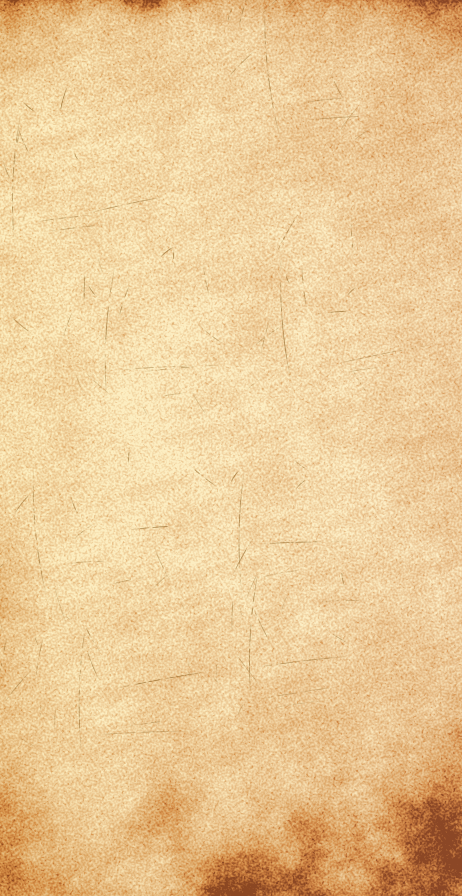
Reproduce this texture procedurally as a WebGL 1 fragment shader.

```glsl
precision highp float;

uniform vec2 u_resolution;

const vec3 CREAM = vec3(0.955, 0.850, 0.660);
const vec3 SAND = vec3(0.92, 0.77, 0.56);
const vec3 TAN = vec3(0.88, 0.69, 0.45);
const vec3 AMBER = vec3(0.85, 0.59, 0.32);
const vec3 RUST = vec3(0.77, 0.47, 0.23);
const vec3 BROWN = vec3(0.63, 0.35, 0.17);
const vec3 SCRATCH = vec3(0.55, 0.38, 0.13);

vec2 hash2(vec2 p) {
  vec3 q = fract(p.xyx * vec3(0.1031, 0.1030, 0.0973));
  q += dot(q, q.yzx + 33.33);
  return fract((q.xx + q.yz) * q.zy);
}

float cornerSlope(vec2 cell, vec2 offset) {
  float a = 6.2832 * hash2(cell).x;
  return dot(vec2(cos(a), sin(a)), offset);
}

float gradientNoise(vec2 p) {
  vec2 i = floor(p), f = fract(p), e = vec2(1.0, 0.0);
  vec2 u = f * f * f * (f * (f * 6.0 - 15.0) + 10.0);
  float low = mix(cornerSlope(i, f), cornerSlope(i + e, f - e), u.x);
  float high = mix(cornerSlope(i + e.yx, f - e.yx), cornerSlope(i + 1.0, f - 1.0), u.x);
  return mix(low, high, u.y);
}

float fbm(vec2 p) {
  float sum = 0.0, amp = 1.0;
  for (int i = 0; i < 5; i++) {
    sum += amp * gradientNoise(p);
    p = mat2(1.6, 1.2, -1.2, 1.6) * p + 17.3;
    amp *= 0.6;
  }
  return sum;
}

mat2 rotation(float a) {
  return mat2(cos(a), -sin(a), sin(a), cos(a));
}

float stain(vec2 uv, vec2 center, vec2 size) {
  vec2 d = (uv - center) / size;
  return exp(-dot(d, d));
}

// Slightly bowed line that fades toward both ends
float scratch(vec2 p, float angle, float halfLength, float bend, float pixel) {
  vec2 q = rotation(angle) * p;
  float s = q.x / halfLength;
  float d = abs(q.y - bend * (1.0 - s * s));
  float ends = 1.0 - smoothstep(0.4, 1.0, abs(s));
  return ends * (1.0 - smoothstep(0.0, 0.0003 + 0.75 * pixel, d));
}

// Groups of one long arc, slanted strokes and many faint ticks
float scratches(vec2 p, float pixel) {
  float mark = 0.0;
  for (int i = 0; i < 8; i++) {
    float id = float(i);
    vec2 grid = vec2(mod(id, 2.0), floor(id / 2.0));
    vec2 center = vec2(0.09, 0.25) + grid * vec2(0.24, 0.2);
    center += (hash2(vec2(id, 3.7)) - 0.5) * vec2(0.18, 0.14);
    mark = max(mark, 0.65 * scratch(p - center, 1.6 + 0.2 * (hash2(vec2(id, 9.1)).x - 0.5), 0.08, 0.006, pixel));
    for (int j = 0; j < 14; j++) {
      vec2 h = hash2(vec2(id * 13.0 + 5.0, float(j) * 7.0 + 2.0));
      vec2 k = hash2(vec2(float(j) * 11.0 + 4.0, id * 5.0 + 8.0));
      float stroke = 1.0 - step(2.5, float(j));
      vec2 place = center + mix((h - 0.5) * vec2(0.2, 0.2), vec2(0.08, -0.04) + (h - 0.5) * 0.1, stroke);
      float angle = mix(0.6 + 2.1 * k.x, 0.02 + 0.2 * k.x, stroke);
      float halfLength = mix(0.005 + 0.022 * k.y, 0.02 + 0.04 * k.y, stroke);
      mark = max(mark, (0.25 + 0.45 * h.y) * scratch(p - place, angle, halfLength, 0.001, pixel));
    }
  }
  return mark * smoothstep(-0.4, 0.25, gradientNoise(p * 70.0) + 0.8 * gradientNoise(p * 240.0));
}

// Steps through the paper colours as wear grows from 0 to 5
vec3 paperColor(float wear) {
  vec3 c = mix(CREAM, SAND, clamp(wear, -1.0, 1.0));
  c = mix(c, TAN, clamp(wear - 1.0, 0.0, 1.0));
  c = mix(c, AMBER, clamp(wear - 2.0, 0.0, 1.0));
  c = mix(c, RUST, clamp(wear - 3.0, 0.0, 1.0));
  return mix(c, BROWN, clamp(wear - 4.0, 0.0, 1.6));
}

void main() {
  vec2 uv = gl_FragCoord.xy / u_resolution;
  vec2 p = gl_FragCoord.xy / u_resolution.y;
  float blotch = fbm(p * 9.0);
  float mottle = fbm(p * 34.0 + 23.0);
  vec2 warped = uv + vec2(0.07, 0.03) * vec2(blotch, fbm(p * 14.0 + 40.0));

  // Burnt corners and edges
  float burn = 3.2 * stain(warped, vec2(1.03, 0.06), vec2(0.32, 0.095));
  burn += 3.5 * stain(warped, vec2(0.6, -0.02), vec2(0.3, 0.065));
  burn += 2.6 * stain(warped, vec2(-0.02, 0.06), vec2(0.12, 0.1));
  burn += 1.6 * stain(warped, vec2(0.37, 0.09), vec2(0.06, 0.05));
  burn += 1.9 * stain(warped, vec2(-0.03, 0.31), vec2(0.1, 0.09));
  burn += 1.4 * stain(warped, vec2(0.0, 1.0), vec2(0.14, 0.07));
  burn += 1.4 * stain(warped, vec2(1.0, 0.98), vec2(0.35, 0.06));
  burn += 2.4 * exp((uv.y + 0.008 * blotch - 1.0) / 0.014) + 1.0 * exp(-uv.y / 0.08);

  // Broad haze, slanted creases and fine grain
  float haze = 0.7 * stain(uv, vec2(0.6, 0.22), vec2(0.3, 0.1)) + 0.6 * stain(uv, vec2(0.85, 0.85), vec2(0.25, 0.13));
  haze += 0.4 * smoothstep(0.7, 1.0, uv.x) - 0.45 * stain(uv, vec2(0.3, 0.5), vec2(0.4, 0.3));
  float crease = gradientNoise(rotation(0.22) * p * vec2(9.0, 65.0)) + 0.8 * gradientNoise(rotation(0.35) * p * vec2(30.0, 170.0));
  vec2 grainP = rotation(0.6) * p;
  float grain = 2.0 * gradientNoise(grainP * 391.0) + 0.8 * gradientNoise(grainP * 197.0 + 9.0);
  float speckle = smoothstep(0.22, 0.5, gradientNoise(rotation(1.1) * p * 310.0 + 70.0));

  float wear = 0.16 + haze + burn * (1.0 + 0.5 * blotch + 0.3 * mottle);
  wear += 0.65 * blotch + 0.4 * mottle + 0.45 * crease + grain + 1.2 * speckle;
  vec3 color = paperColor(wear);
  color.b += 0.03 * (uv.x - 0.5);
  color = mix(color, SCRATCH, 0.85 * scratches(p, 1.0 / u_resolution.y));
  gl_FragColor = vec4(clamp(color, 0.0, 1.0), 1.0);
}
```
